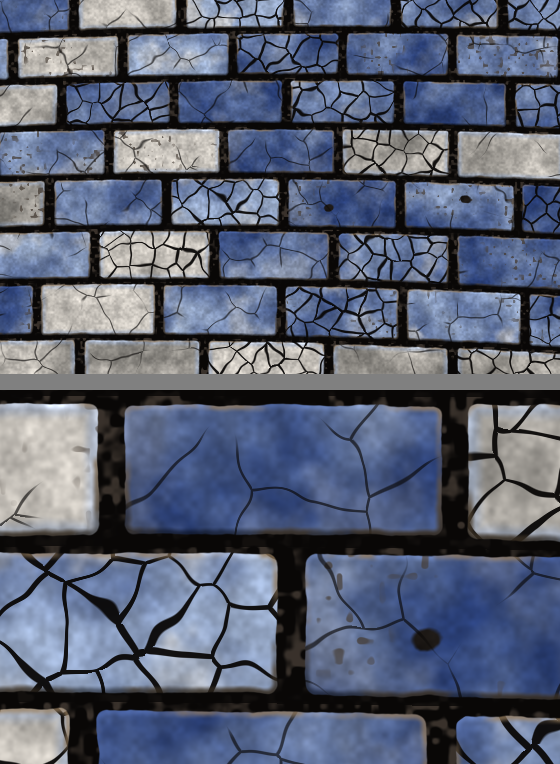
Top, the full canvas; bottom, a detail of the centre.
Write a Shadertoy shader that draws this texture.

```glsl
const vec3 MORTAR = vec3(0.035, 0.028, 0.025);
const vec3 GRIT = vec3(0.27, 0.235, 0.205);
const vec3 DEEP_BLUE = vec3(0.16, 0.24, 0.45);
const vec3 SKY_BLUE = vec3(0.59, 0.66, 0.78);
const vec3 STONE = vec3(0.47, 0.46, 0.44);
const vec3 CREAM = vec3(0.80, 0.78, 0.75);
const vec3 RUST = vec3(0.46, 0.38, 0.28);

const vec3 ROW_CURVE = vec3(0.30, 8.20, -0.94); // row number as a quadratic of height
const float TOP_PITCH = 0.287;                  // brick spacing in the top row
const float PITCH_GROWTH = 0.0065;              // widening per row
const vec2 JOINT = vec2(0.0125, 0.0085);        // half widths of the joints
const float CORNER = 0.009;
const float SHATTERED_SHARE = 0.24;
const float HOLE_SHARE = 0.12;

float hash(vec2 p) {
    vec3 q = fract(p.xyx * vec3(0.1031, 0.1030, 0.0973));
    q += dot(q, q.yzx + 33.33);
    return fract((q.x + q.y) * q.z);
}

vec2 hash2(vec2 p) {
    return vec2(hash(p + 17.3), hash(p + 51.7));
}

float noise(vec2 p) {
    vec2 i = floor(p), f = fract(p);
    f = f * f * (3.0 - 2.0 * f);
    return mix(mix(hash(i), hash(i + vec2(1, 0)), f.x),
               mix(hash(i + vec2(0, 1)), hash(i + vec2(1, 1)), f.x), f.y);
}

float fbm(vec2 p) {
    float sum = 0.0, amp = 0.53;
    for (int i = 0; i < 4; i++) {
        sum += amp * noise(p);
        p = mat2(1.6, 1.2, -1.2, 1.6) * p + 7.1;
        amp *= 0.5;
    }
    return sum;
}

// Distance to the nearest border between scattered cells
float cellBorder(vec2 p) {
    vec2 base = floor(p), near = vec2(9.0), next = vec2(9.0);
    for (int y = -1; y <= 1; y++)
    for (int x = -1; x <= 1; x++) {
        vec2 cell = base + vec2(x, y);
        vec2 toSeed = cell + hash2(cell) - p;
        float d = dot(toSeed, toSeed);
        if (d < dot(near, near)) { next = near; near = toSeed; }
        else if (d < dot(next, next)) next = toSeed;
    }
    return dot(0.5 * (near + next), normalize(next - near));
}

float roundBox(vec2 p, vec2 halfSize, float r) {
    vec2 q = abs(p) - halfSize + r;
    return length(max(q, 0.0)) + min(max(q.x, q.y), 0.0) - r;
}

void mainImage(out vec4 fragColor, in vec2 fragCoord) {
    float px = 1.0 / iResolution.y;
    vec2 p = vec2(fragCoord.x - 0.5 * iResolution.x, iResolution.y - fragCoord.y) * px;

    // Bowed rows in slight perspective, alternate rows shifted by half a brick
    float side = fragCoord.x / iResolution.x - 0.5;
    float v = p.y - 0.05 * side * ((p.y - 0.25) + side) + 0.004;
    float rowPos = ROW_CURVE.x + v * (ROW_CURVE.y + v * ROW_CURVE.z);
    float row = floor(rowPos);
    float rowHeight = 1.0 / (ROW_CURVE.y + 2.0 * ROW_CURVE.z * v);
    float pitch = TOP_PITCH + PITCH_GROWTH * row;
    float phase = mod(row, 2.0) < 0.5 ? 0.08 - 0.012 * row : 0.60 - 0.03 * row;
    float colPos = p.x / pitch - phase;
    vec2 id = vec2(floor(colPos), row) + 20.0;
    vec2 q = (fract(vec2(colPos, rowPos)) - 0.5) * vec2(pitch, rowHeight);
    vec2 seed = hash2(id * 3.7) * 40.0;

    // Brick outline with chipped edges
    vec2 halfSize = 0.5 * vec2(pitch, rowHeight) - JOINT - 0.003 * (hash2(id) - 0.5);
    float d = roundBox(q + vec2(0.0, 0.0015), halfSize, CORNER);
    d += 0.005 * (fbm(p * 38.0) - 0.5);

    // Glazed blue or bare stone, bluer towards the right
    float blotch = fbm(p * 10.0 + seed);
    float mottle = fbm(p * 45.0 + seed);
    float bareness = step(hash(id + 4.1), 0.40 - 0.30 * side);
    float paleness = mix(0.18, 0.95, hash(id + 9.4)) - 0.25 * side;
    vec3 glaze = mix(DEEP_BLUE, SKY_BLUE, clamp(paleness + 1.5 * (blotch - 0.5), 0.0, 1.0));
    glaze = mix(glaze, CREAM, 0.75 * smoothstep(0.52, 0.78, fbm(p * 13.0 + seed.yx)) * paleness);
    float bleach = hash(id + 2.8) + 1.6 * (blotch - 0.4);
    vec3 bare = mix(STONE, CREAM, clamp(bleach, 0.0, 1.0));
    bare = mix(bare, SKY_BLUE, 0.6 * smoothstep(-0.017, -0.003, d));
    vec3 brick = mix(glaze, bare, bareness);
    brick *= 0.78 + 0.42 * mottle;
    brick *= 0.92 + 0.16 * noise(p * 170.0);

    // Pitting and an occasional hole
    float pitted = step(0.6, hash(id + 6.6));
    float pits = smoothstep(0.74, 0.88, noise(p * 105.0 + seed)) * smoothstep(0.4, 0.65, blotch);
    brick = mix(brick, GRIT, 0.75 * pits * pitted);
    vec2 holePos = (hash2(id + 3.3) - 0.5) * halfSize;
    float hole = length((q - holePos) * vec2(0.75, 1.0)) + 0.008 * (mottle - 0.5) - 0.010;
    float holed = step(hash(id + 8.2), HOLE_SHARE);
    brick = mix(brick, MORTAR + 0.5 * GRIT * mottle, holed * smoothstep(0.002, -0.002, hole));

    // Wide cracks on shattered bricks, broken hairlines on the others
    float shattered = step(hash(id + 12.5), SHATTERED_SHARE + 0.10 * bareness);
    float scale = mix(10.0, 19.0, shattered);
    vec2 bent = p + 0.014 * (vec2(noise(p * 35.0), noise(p * 35.0 + 9.0)) - 0.5);
    float border = cellBorder(bent * scale + seed) / scale;
    float reach = smoothstep(0.38, 0.60, noise(p * 14.0 + seed.yx));
    float width = mix(0.0011 * reach, 0.0006 + 0.0026 * noise(p * 22.0), shattered);
    float crack = 1.0 - smoothstep(width - 0.5 * px, width + px, border);
    crack *= mix(0.65 * reach, 0.95, shattered);
    brick = mix(brick, MORTAR, crack);

    // Stained rim, lit upper edge and shaded lower edge
    float rim = smoothstep(-0.007, -0.001, d);
    float upward = clamp(-q.y / halfSize.y, -1.0, 1.0);
    brick = mix(brick, RUST, rim * 0.75 * smoothstep(0.35, 0.65, fbm(p * 24.0)));
    brick *= 1.0 + rim * (upward > 0.0 ? 0.22 : 0.50) * upward;

    // Gritty mortar, darkest just below each brick
    float grit = smoothstep(0.48, 0.85, noise(p * 130.0)) * smoothstep(0.3, 0.6, fbm(p * 30.0));
    float shadow = smoothstep(0.75, 1.0, q.y / halfSize.y);
    vec3 ground = mix(MORTAR, GRIT, grit * (0.8 - 0.65 * shadow));

    vec3 color = mix(ground, brick, smoothstep(px, -px, d));
    fragColor = vec4(clamp(color, 0.0, 1.0), 1.0);
}
```
